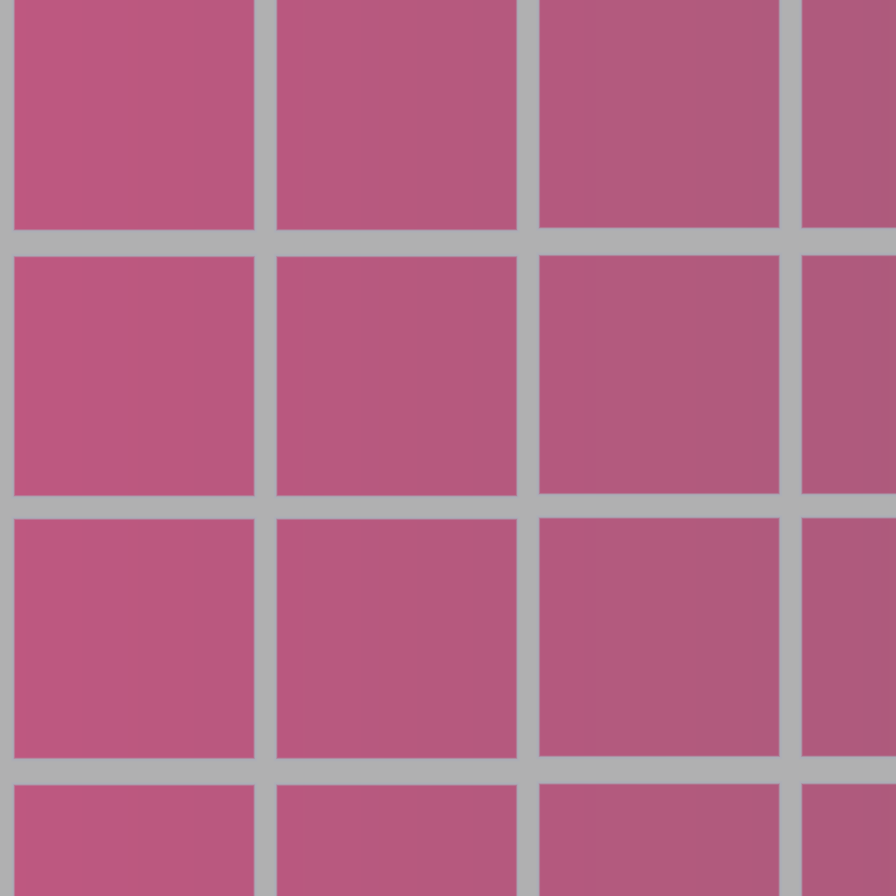
Give the GLSL for this pattern, as a WebGL 1 fragment shader.

```glsl
precision highp float;
// Pink square tiles with pale grey grout, fading slightly from left to right.

uniform vec2 u_resolution;

// Signed distance to the grout lines: negative in the grout, positive on a tile.
float groutDistance(vec2 uv) {
    vec2 pitch = vec2(0.293, 0.2949);

    // The right-hand columns sit slightly higher, with thicker rows of grout.
    float rightSide = step(0.589, uv.x);
    vec2 origin = vec2(0.0033, 0.1387 + 0.0018 * rightSide);

    vec2 cell = (uv - origin) / pitch;
    vec2 nearestLine = floor(cell + 0.5);
    vec2 offset = abs(cell - nearestLine) * pitch;

    // Horizontal joints alternate between wide and narrow.
    float narrow = mod(nearestLine.y, 2.0);
    vec2 halfWidth = vec2(0.0127, 0.0150 - 0.0019 * narrow + 0.0005 * rightSide);

    vec2 d = offset - halfWidth;
    return min(d.x, d.y);
}

void main() {
    vec2 uv = gl_FragCoord.xy / u_resolution;
    float d = groutDistance(uv);
    float soft = max(0.0016, 0.75 / min(u_resolution.x, u_resolution.y));

    // Tile glaze loses a little red towards the right.
    vec3 tile = mix(vec3(0.745, 0.343, 0.502), vec3(0.682, 0.355, 0.488), uv.x);

    // Neutral grout with a cooler rim beside the tiles.
    float rim = smoothstep(-0.0045, -0.0015, d);
    vec3 grout = mix(vec3(0.690, 0.690, 0.695), vec3(0.670, 0.680, 0.715), rim);

    vec3 color = mix(grout, tile, smoothstep(-soft, soft, d));
    gl_FragColor = vec4(color, 1.0);
}
```
